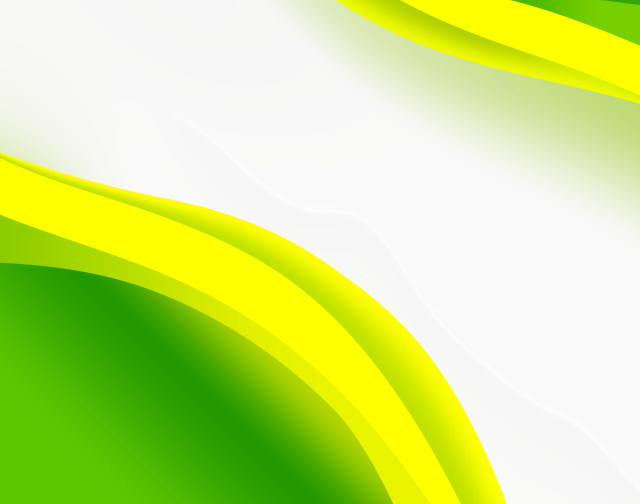
A WebGL 1 fragment shader for this background:

```glsl
precision highp float;
// Glossy green and yellow ribbons sweeping over a pale silver backdrop.
// Each ribbon edge is a chain of cubic Hermite spans turned into a signed
// distance; layers are painted from the back to the front.

uniform vec2 u_resolution;

#define ASPECT 0.789                 // canvas height in widths
#define PAPER  vec3(0.978, 0.978, 0.976)
#define MIST   vec3(0.74, 0.85, 0.45)
#define YELLOW vec3(1.0, 1.0, 0.0)
#define LIME   vec3(0.75, 0.885, 0.0)
#define LEAF   vec3(0.37, 0.78, 0.0)
#define DEEP   vec3(0.14, 0.60, 0.0)
#define KNOT_A 0.26                  // shared joints of the lower edges
#define KNOT_B 0.52

// Signed distance (positive above) to a span between nodes (x, y, slope);
// past either node the span goes on as a straight line.
float span(vec2 p, vec3 a, vec3 b) {
  float w = b.x - a.x;
  float t = clamp((p.x - a.x) / w, 0.0, 1.0);
  float s = 1.0 - t;
  float y = a.y * s * s * (1.0 + 2.0 * t) + b.y * t * t * (3.0 - 2.0 * t)
          + w * t * s * (a.z * s - b.z * t);
  float slope = 6.0 * t * s * (b.y - a.y) / w
              + a.z * s * (1.0 - 3.0 * t) + b.z * t * (3.0 * t - 2.0);
  y += slope * (p.x - a.x - w * t);
  return (p.y - y) / sqrt(1.0 + slope * slope);
}

// Three joined spans from the left border down to the floor at xEnd.
float sweep(vec2 p, vec3 height, vec4 slope, float xEnd) {
  vec3 a = vec3(0.0, height.x, slope.x);
  vec3 b = vec3(KNOT_A, height.y, slope.y);
  vec3 c = vec3(KNOT_B, height.z, slope.z);
  vec3 d = vec3(xEnd, 0.0, slope.w);
  if (p.x < KNOT_A) return span(p, a, b);
  if (p.x < KNOT_B) return span(p, b, c);
  return span(p, c, d);
}

// Antialiased coverage of the side where d is positive.
float cover(float d) {
  float px = 0.75 / u_resolution.x;
  return smoothstep(-px, px, d);
}

float bump(float x, float center, float width) {
  float k = (x - center) / width;
  return exp(-k * k);
}

// Share of the way from the outer edge to the inner edge of a band.
float across(float outer, float inner) {
  return clamp(outer / max(outer + inner, 1e-4), 0.0, 1.0);
}

// Pale backdrop with soft grey shading and a faint rippling crease.
vec3 backdrop(vec2 p) {
  float shade = bump(p.x + 0.6 * p.y, 0.78, 0.25) * smoothstep(0.45, 0.8, p.y);
  vec3 color = PAPER - 0.012 * shade;
  float crease = 0.626 - 0.8036 * (p.x - 0.2474)
               + 0.010 * bump(p.x, 0.33, 0.05)
               + 0.075 * bump(p.x, 0.573, 0.082)
               + 0.024 * bump(p.x, 0.91, 0.055);
  float d = (p.y - crease) * 0.75;
  float fade = smoothstep(0.22, 0.36, p.x);
  color -= 0.016 * fade * cover(-d) * exp(min(d, 0.0) / 0.06);
  color += 0.016 * fade * bump(d, 0.0, 0.004);
  return color;
}

void main() {
  vec2 p = gl_FragCoord.xy / u_resolution * vec2(1.0, ASPECT);

  // Lower ribbon edges, from the outermost to the innermost
  float rim = sweep(p, vec3(0.5508, 0.4779, 0.3698), vec4(-0.37, -0.20, -0.72, -2.64), 0.7917);
  float bright = sweep(p, vec3(0.5417, 0.4479, 0.2930), vec4(-0.48, -0.38, -0.98, -2.0), 0.7201);
  float under = sweep(p, vec3(0.4531, 0.3581, 0.1875), vec4(-0.40, -0.42, -0.95, -1.5), 0.6719);
  float hill = sweep(p, vec3(0.3776, 0.3255, 0.1497), vec4(-0.05, -0.42, -1.0, -2.1), 0.6146);

  // Upper ribbon edges, from the lowest to the corner
  float topRim = span(p, vec3(0.525, ASPECT, -0.68), vec3(1.0, 0.6263, -0.30));
  float topBright = span(p, vec3(0.625, ASPECT, -0.55), vec3(1.0, 0.6393, -0.47));
  float topGreen = span(p, vec3(0.797, ASPECT, -0.25), vec3(1.0, 0.7174, -0.42));
  float corner = span(p, vec3(0.9375, ASPECT, -0.10), vec3(1.0, 0.781, -0.13));

  // Backdrop and the green mist next to the ribbons
  vec3 color = backdrop(p);
  float reach = clamp((p.x - 0.42) / 0.58, 0.0, 1.0);
  float mist = 1.0 - smoothstep(0.0, mix(0.08, 0.24, reach), -topRim);
  color = mix(color, MIST, mist * mix(0.35, 1.0, reach));
  float leftMist = exp(-max(rim, 0.0) / 0.06) * (1.0 - smoothstep(0.0, 0.22, p.x));
  color = mix(color, MIST, 0.4 * leftMist);

  // Upper ribbon
  float topShade = smoothstep(0.0, 1.0, across(topRim, -topBright));
  vec3 topLime = mix(LIME * 0.92, vec3(0.85, 0.95, 0.0), smoothstep(0.72, 0.95, p.x));
  color = mix(color, mix(vec3(0.93, 0.98, 0.0), topLime, topShade), cover(topRim));
  color = mix(color, YELLOW, cover(topBright));
  vec3 topLeaf = mix(vec3(0.28, 0.71, 0.0), vec3(0.47, 0.81, 0.0), smoothstep(0.8, 0.95, p.x));
  color = mix(color, topLeaf, cover(topGreen));
  color = mix(color, vec3(0.20, 0.66, 0.0), cover(corner));

  // Lower ribbon
  float shade = smoothstep(0.0, 1.0, across(-rim, bright));
  color = mix(color, mix(YELLOW, LIME, shade), cover(-rim));
  color = mix(color, YELLOW, cover(-bright));
  vec3 inner = mix(vec3(0.52, 0.79, 0.0), vec3(0.91, 0.955, 0.0), smoothstep(-0.1, 0.5, p.x));
  color = mix(color, inner, cover(-under));

  // Green hill, shaded along the diagonal
  float diagonal = p.x + p.y - ASPECT;
  vec3 green = mix(LEAF, DEEP, smoothstep(-0.62, -0.28, diagonal));
  green = mix(green, vec3(0.73, 0.85, 0.0), smoothstep(-0.30, -0.10, diagonal));
  color = mix(color, green, cover(-hill));

  gl_FragColor = vec4(color, 1.0);
}
```
